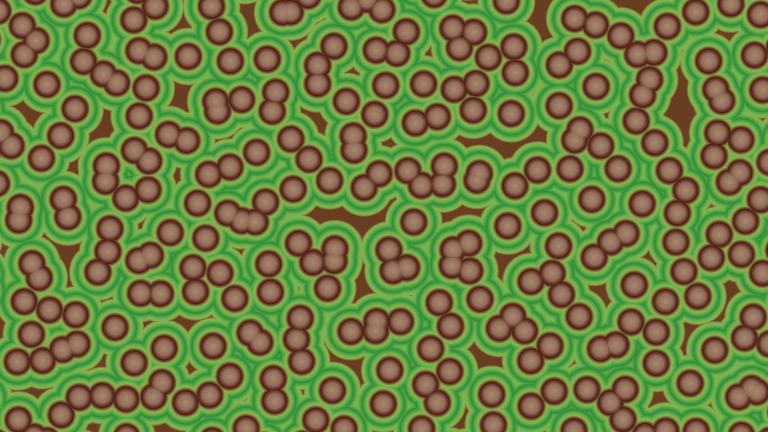
Reproduce this pattern procedurally as a Shadertoy shader.

```glsl
vec2 hash22(vec2 p) {
    vec3 q = fract(vec3(p.xyx) * vec3(0.1031, 0.1030, 0.0973));
    q += dot(q, q.yzx + 33.33);
    return fract((q.xx + q.yz) * q.zy);
}

// Distance to the closest seed, one seed per unit cell
float nearestSeed(vec2 p) {
    vec2 cell = floor(p);
    float d2 = 8.0;
    for (int y = -1; y <= 1; y++)
    for (int x = -1; x <= 1; x++) {
        vec2 id = cell + vec2(x, y);
        vec2 toSeed = id + hash22(id + 71.0) - p;
        d2 = min(d2, dot(toSeed, toSeed));
    }
    return sqrt(d2);
}

// Blend towards the next ring colour between two radii
void ring(inout vec3 color, vec3 next, float from, float to, float d) {
    color = mix(color, next, clamp((d - from) / (to - from), 0.0, 1.0));
}

vec3 ringColor(float d) {
    vec3 darkBrown = vec3(0.33, 0.12, 0.09);
    vec3 yellowGreen = vec3(0.56, 0.67, 0.31);
    vec3 lightGreen = vec3(0.44, 0.71, 0.30);
    vec3 deepGreen = vec3(0.19, 0.55, 0.23);
    vec3 soil = vec3(0.41, 0.24, 0.13);

    // Domed core
    vec3 color = vec3(0.67, 0.53, 0.44);
    ring(color, vec3(0.57, 0.43, 0.35), 0.00, 0.20, d);
    ring(color, darkBrown, 0.20, 0.325, d);

    // Green halo
    ring(color, yellowGreen, 0.335, 0.425, d);
    ring(color, lightGreen, 0.425, 0.475, d);
    ring(color, deepGreen, 0.475, 0.59, d);
    ring(color, lightGreen, 0.59, 0.70, d);
    ring(color, yellowGreen, 0.70, 0.76, d);

    // Open ground
    ring(color, soil, 0.76, 0.82, d);
    return color;
}

void mainImage(out vec4 fragColor, in vec2 fragCoord) {
    vec2 p = fragCoord / iResolution.y * 12.0;
    fragColor = vec4(ringColor(nearestSeed(p)), 1.0);
}
```
